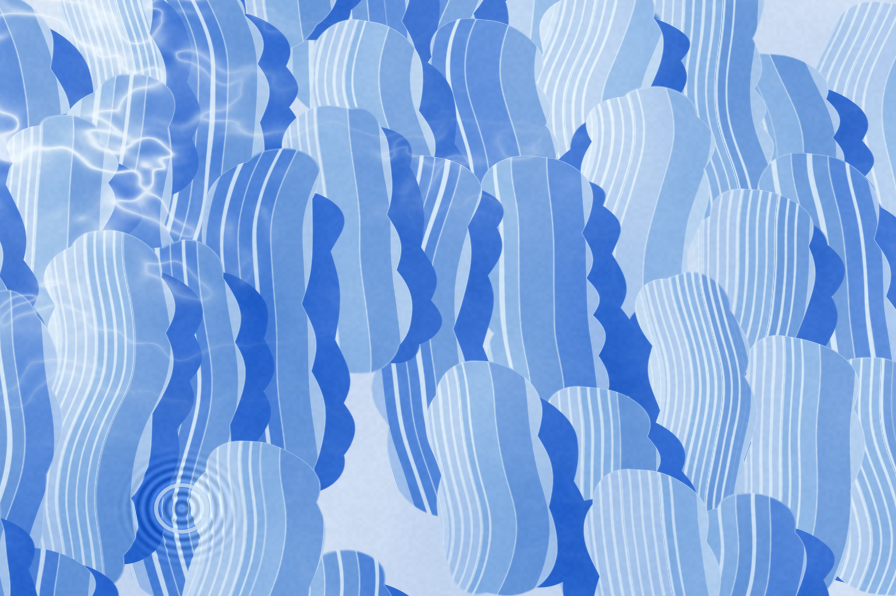
A Shadertoy shader for this pattern:

```glsl
// Overlapping scalloped columns of striped blue paint seen through rippling water.

const vec3 PAPER = vec3(0.81, 0.87, 0.955);
const vec3 LIGHT = vec3(0.68, 0.79, 0.93);
const vec3 SOFT  = vec3(0.55, 0.71, 0.90);
const vec3 MID   = vec3(0.43, 0.61, 0.86);
const vec3 BLUE  = vec3(0.33, 0.53, 0.85);
const vec3 DEEP  = vec3(0.20, 0.42, 0.81);
const vec3 LINE  = vec3(0.85, 0.92, 0.98);

const int   ROWS = 5;
const float COLUMN_STEP = 0.165;   // spacing, in canvas heights
const float ROW_STEP = 0.27;
const float SKIPPED = 0.3;         // share of empty places
const float LOBED = 0.85;          // share of columns with a deep side
const float LOBE_SHIFT = 0.048;
const float SCALLOP_DEPTH = 0.016;
const float WASH = 0.2;            // strength of broad light and shade
const float PI = 3.14159;
const vec2  DROP = vec2(0.305, 0.147);
const float RING_STEP = 0.0155;

float hash(vec2 p) {
    vec3 q = fract(p.xyx * 0.1031);
    q += dot(q, q.yzx + 33.33);
    return fract((q.x + q.y) * q.z);
}

float noise(vec2 p) {
    vec2 i = floor(p), f = fract(p);
    f = f * f * (3.0 - 2.0 * f);
    return mix(mix(hash(i), hash(i + vec2(1, 0)), f.x),
               mix(hash(i + vec2(0, 1)), hash(i + vec2(1, 1)), f.x), f.y);
}

float fbm(vec2 p) {
    return 0.55 * noise(p) + 0.3 * noise(p * 2.1 + 7.0) + 0.15 * noise(p * 4.3 + 19.0);
}

// Rounded upright box with outward scallops along its sides
float columnDistance(vec2 p, vec2 size, float lobe, float phase) {
    float radius = 0.85 * size.x;
    vec2 q = abs(p) - size + radius;
    float box = length(max(q, 0.0)) + min(max(q.x, q.y), 0.0) - radius;
    float along = (p.y + 0.02 * sin(p.y * 17.0 + phase * 6.0)) / lobe;
    float side = 0.5 * smoothstep(-size.x, size.x, p.x);
    return box - SCALLOP_DEPTH * abs(sin(PI * (along + phase + side)));
}

vec3 tone(float index) {
    return index < 0.5 ? LIGHT : index < 1.5 ? SOFT : index < 2.5 ? MID : BLUE;
}

// Wavy bands with white dividers and fine or coarse stripes
vec3 columnPaint(vec2 p, vec2 size, vec2 id, float px) {
    float seed = hash(id + 61.0), phase = hash(id + 67.0) * 6.28;
    float base = seed < 0.48 ? 0.0 : seed < 0.68 ? 1.0 : 2.0;
    float y = p.y / size.y;
    float u = 0.5 + 0.5 * p.x / size.x + 0.05 * sin(p.y * 19.0 + phase)
            + 0.28 * (hash(id + 71.0) - 0.5) * y * y;

    float band = clamp(u, 0.0, 0.999) * 3.0;
    float edge = abs(band - floor(band + 0.5)) * 2.0 * size.x / 3.0;
    vec3 color = tone(min(base + floor(band), 3.0));
    if (base < 0.5 && hash(id + 79.0) < 0.4) color = band < 2.0 ? LIGHT : SOFT;
    if (base > 1.5 && band < 1.0) color = BLUE;
    if (base > 1.5 && band > 2.0) color = MID;

    float count = base < 0.5 ? 11.0 : 3.0;
    float width = base < 0.5 ? 0.0021 : 0.0038;
    width *= 0.6 + 0.8 * noise(vec2(p.y * 8.0, floor(u * count) + phase));
    float stripe = abs(fract(u * count) - 0.5) * 2.0 * size.x / count;
    float reach = mix(0.3, 1.0, hash(id + 73.0));
    float striped = 1.0 - smoothstep(reach - 0.02, reach + 0.02, u);
    float lines = striped * (1.0 - smoothstep(width - px, width + px, stripe));
    lines = max(lines, 0.7 * (1.0 - smoothstep(0.0012 - px, 0.0012 + px, edge)));
    return mix(color, LINE, 0.9 * lines);
}

vec3 paintColumns(vec2 p, float aspect, float px) {
    vec3 color = PAPER;
    int columns = int(aspect / COLUMN_STEP) + 3;
    for (int r = 0; r < ROWS; r++)
    for (int c = columns - 1; c >= 0; c--) {
        vec2 id = vec2(float(c) + 3.0, float(r) + 5.0);
        if (hash(id) < SKIPPED) continue;
        vec2 jitter = vec2(hash(id + 11.0), hash(id + 17.0)) - 0.5;
        vec2 center = vec2((float(c) - 0.5 + 0.5 * mod(float(r), 2.0)) * COLUMN_STEP,
                           1.05 - float(r) * ROW_STEP) + jitter * vec2(0.08, 0.2);
        vec2 size = vec2(mix(0.065, 0.1, hash(id + 23.0)), mix(0.17, 0.31, hash(id + 29.0)));
        float phase = hash(id + 31.0), lobe = mix(0.08, 0.16, hash(id + 37.0));
        vec2 q = p - center;
        q.x += 0.022 * sin(q.y * 10.0 + phase * 6.28) + 0.12 * (hash(id + 41.0) - 0.5) * q.y;

        // Deep scalloped side peeking out from under the column
        if (hash(id + 43.0) < LOBED) {
            vec2 shift = vec2(hash(id + 47.0) < 0.8 ? LOBE_SHIFT : -LOBE_SHIFT, -0.015);
            float under = columnDistance(q - shift, size * vec2(1.0, 0.85), lobe * 0.8, phase + 0.3);
            vec3 deep = DEEP + 0.07 * (fbm(p * 9.0) - 0.5);
            color = mix(color, deep, 1.0 - smoothstep(-px, px, under));
        }
        float d = columnDistance(q, size, lobe, phase);
        if (d > px) continue;
        vec3 paint = columnPaint(q, size, id, px);
        paint = mix(paint, LINE, 0.3 * smoothstep(-0.003, -0.001, d));
        color = mix(color, paint, 1.0 - smoothstep(-px, px, d));
    }
    return color;
}

// Bright web of refracted light with a soft glow
float caustics(vec2 p) {
    vec2 w = p + 0.15 * vec2(fbm(p * 6.0), fbm(p * 6.0 + 31.0));
    float ridge = 1.0 - abs(2.0 * fbm(w * vec2(6.0, 11.0)) - 1.0);
    return 0.6 * pow(ridge, 16.0) + 0.45 * pow(ridge, 4.0);
}

void mainImage(out vec4 fragColor, in vec2 fragCoord) {
    vec2 p = fragCoord / iResolution.y;
    float aspect = iResolution.x / iResolution.y, px = 1.0 / iResolution.y;

    // Ripple rings bend and light the view
    vec2 away = p - DROP;
    float dist = length(away * vec2(1.0, 1.1));
    float fade = 1.0 - smoothstep(0.05, 0.125, dist);
    float wave = sin(dist / RING_STEP * 2.0 * PI);
    vec2 bend = 0.004 * (vec2(noise(p * 14.0), noise(p * 14.0 + 50.0)) - 0.5);
    bend += fade * wave * 0.002 * away / max(dist, 0.01);
    vec3 color = paintColumns(p + bend, aspect, px);
    color += fade * 0.1 * wave;
    color = mix(color, LINE, 0.8 * (1.0 - smoothstep(0.002, 0.005, abs(dist - 0.043))));

    // Water wash and sunlight, strongest at the upper left
    color += WASH * vec3(1.0, 0.75, 0.3) * (fbm(p * vec2(4.0, 2.5) + 13.0) - 0.5);
    float corner = 1.0 - smoothstep(0.05, 0.5, length((p - vec2(0.1, 0.8)) * vec2(1.0, 0.8)));
    float streak = exp(-pow((p.y - 0.72) / 0.06, 2.0)) * (1.0 - smoothstep(0.8, 1.1, p.x));
    float sun = 0.04 + 0.8 * corner + 0.3 * streak;
    color = mix(color, vec3(0.95, 0.98, 1.0), clamp(sun * caustics(p), 0.0, 0.85));
    color += 0.025 * (noise(p * 170.0) - 0.5);
    fragColor = vec4(clamp(color, 0.0, 1.0), 1.0);
}
```
